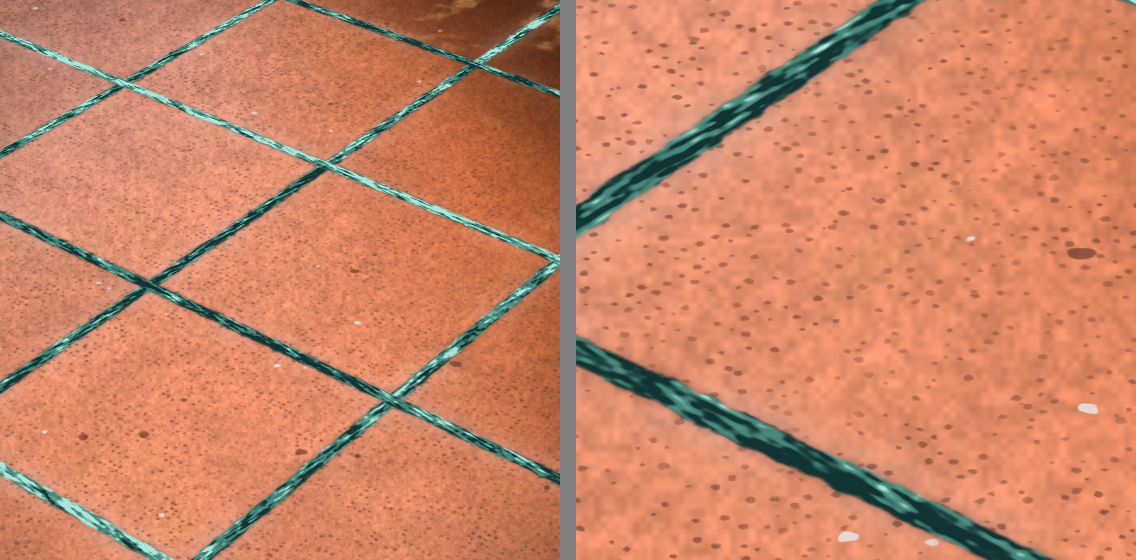
Left, the full canvas; right, a detail of the centre.
A WebGL 2 fragment shader for this texture:

```glsl
#version 300 es
precision highp float;

uniform vec2 u_resolution;
out vec4 fragColor;

#define JOINT_HALF_WIDTH 0.0225
#define EDGE_WOBBLE 0.006
#define BLOOM_AMOUNT 0.36
#define SPECK_CELLS 46.0
#define SPECK_AMOUNT 0.5
#define GRAIN_AMOUNT 0.13
#define MOTTLE_AMOUNT 0.15
#define TILE_VARIATION 0.05

const vec3 CLAY = vec3(0.90, 0.55, 0.41);
const vec3 DEEP_CLAY = vec3(0.76, 0.38, 0.20);
const vec3 PINK_CLAY = vec3(0.84, 0.57, 0.49);
const vec3 BLOOM = vec3(0.93, 0.75, 0.70);
const vec3 STAIN = vec3(0.88, 0.65, 0.38);
const vec3 SPECK = vec3(0.36, 0.19, 0.14);
const vec3 JOINT_DARK = vec3(0.07, 0.20, 0.20);
const vec3 JOINT_MID = vec3(0.28, 0.53, 0.48);
const vec3 JOINT_LIGHT = vec3(0.67, 0.90, 0.86);

// Perspective from tile units to canvas units
const mat3 TILE_TO_CANVAS = mat3(0.3786, -0.2268, -0.0785,
                                 0.3718, 0.2817, 0.095,
                                 0.2669, 0.4896, 1.0);

float hash(vec2 p) {
    vec3 q = fract(p.xyx * vec3(0.1031, 0.1030, 0.0973));
    q += dot(q, q.yzx + 33.33);
    return fract((q.x + q.y) * q.z);
}

float noise(vec2 p) {
    vec2 i = floor(p), f = fract(p);
    f = f * f * (3.0 - 2.0 * f);
    return mix(mix(hash(i), hash(i + vec2(1, 0)), f.x),
               mix(hash(i + vec2(0, 1)), hash(i + vec2(1, 1)), f.x), f.y);
}

float fbm(vec2 p) {
    float sum = 0.0, weight = 0.5;
    for (int i = 0; i < 4; i++) {
        sum += weight * noise(p);
        p = mat2(1.6, 1.2, -1.2, 1.6) * p + 7.3;
        weight *= 0.5;
    }
    return sum / 0.9375;
}

// Jittered dots; share is the fraction of cells that hold one
float dots(vec2 p, float share, float radius, float blur) {
    vec2 cell = floor(p);
    vec2 center = 0.3 + 0.4 * vec2(hash(cell + 11.0), hash(cell + 47.0));
    float size = radius * (0.5 + hash(cell + 83.0));
    float shape = length(fract(p) - center) + 0.12 * (noise(p * 6.0) - 0.5);
    return step(hash(cell), share) * (1.0 - smoothstep(size - blur, size + blur, shape));
}

vec3 tileColor(vec2 p, vec2 uv, float edge, float blur) {
    vec2 cell = floor(uv);

    // Broad light and clay tones
    float pink = smoothstep(0.2, 1.0, p.y - 0.45 * p.x + 0.1);
    float deep = smoothstep(0.55, 1.1, 0.75 * p.x + 0.4 * p.y);
    vec3 color = mix(mix(CLAY, PINK_CLAY, pink), DEEP_CLAY, deep);
    float worn = step(2.0, cell.y);
    color *= 1.0 + TILE_VARIATION * (2.0 * hash(cell + 5.0) - 1.0) - 0.1 * worn;
    color *= 1.0 - 0.38 * smoothstep(1.55, 1.95, p.x + p.y);
    color *= 1.0 - 0.22 * smoothstep(0.42, 0.78, length(p - vec2(0.45, 0.42)));

    // Mottling, stains and fine grain
    color *= 1.0 + MOTTLE_AMOUNT * (fbm(uv * 7.0) - 0.5);
    float stain = smoothstep(0.6, 0.78, fbm(uv * 6.0 + 31.0));
    color = mix(color, STAIN, stain * (0.12 + 0.3 * worn));
    float grain = noise(p * 260.0) + noise(p * 130.0 + 19.0) - 1.0;
    color *= 1.0 + GRAIN_AMOUNT * grain;

    // Chalky bloom close to the joints
    float haze = exp(-max(edge, 0.0) * 24.0) * smoothstep(0.2, 0.75, fbm(uv * 5.0 + 61.0));
    color = mix(color, BLOOM, BLOOM_AMOUNT * haze * (1.3 - 0.6 * deep));

    // Pits, chips and rare pale crumbs
    float pits = dots(uv * SPECK_CELLS, 0.34, 0.17, blur * SPECK_CELLS);
    pits = max(pits, 0.8 * dots(uv * 29.0 + 13.7, 0.16, 0.12, blur * 29.0));
    color = mix(color, SPECK, SPECK_AMOUNT * pits * (0.4 + 0.8 * noise(uv * 9.0)));
    color = mix(color, SPECK, 0.6 * dots(uv * 9.0 + 4.0, 0.012, 0.1, blur * 9.0));
    return mix(color, vec3(0.9), 0.85 * dots(uv * 17.0 + 2.0, 0.006, 0.12, blur * 17.0));
}

// along runs down the joint, across is -1 to 1 over its width
vec3 jointColor(float along, float across, float line, float lightness) {
    float patches = fbm(vec2(along * 9.0, line * 17.0 + across * 0.5));
    float streaks = noise(vec2(along * 26.0 + across * 1.5, across * 2.4 + line * 41.0));
    float crumbs = noise(vec2(along * 75.0, across * 3.0 + line * 23.0));
    float tone = lightness + 0.7 * (patches - 0.5) + 0.75 * (streaks - 0.5)
               + 0.4 * (crumbs - 0.5) + 0.12 * across;
    vec3 color = mix(JOINT_DARK, JOINT_MID, smoothstep(0.15, 0.5, tone));
    return mix(color, JOINT_LIGHT, smoothstep(0.52, 0.85, tone));
}

void main() {
    vec2 p = gl_FragCoord.xy / u_resolution;
    vec3 projected = inverse(TILE_TO_CANVAS) * vec3(p, 1.0);
    vec2 uv = projected.xy / projected.z;
    vec2 pixel = fwidth(uv);

    // Signed offset to the nearest joint on each axis
    vec2 line = floor(uv + 0.5);
    vec2 offset = uv - line;
    float wobble = EDGE_WOBBLE * (fbm(uv * 38.0) - 0.5) * 2.0;
    vec2 gap = abs(offset) - JOINT_HALF_WIDTH + wobble;
    vec2 cover = 1.0 - smoothstep(-pixel - 0.002, pixel + 0.002, gap);
    vec2 across = offset / JOINT_HALF_WIDTH;

    // Alternate rows are chalkier; columns change slowly along their length
    float rowLight = mix(0.36, 0.68, mod(line.y, 2.0));
    float columnLight = 0.3 + 0.3 * noise(vec2(uv.y * 1.4 + 3.0, line.x * 7.0));
    float edge = min(gap.x, gap.y);
    vec3 color = tileColor(p, uv, edge, max(pixel.x, pixel.y));
    color *= 1.0 - 0.2 * exp(-max(edge, 0.0) * 150.0);
    color = mix(color, jointColor(uv.y, -across.x, line.x, columnLight), cover.x);
    color = mix(color, jointColor(uv.x, across.y, line.y + 9.0, rowLight), cover.y);
    fragColor = vec4(clamp(color, 0.0, 1.0), 1.0);
}
```
